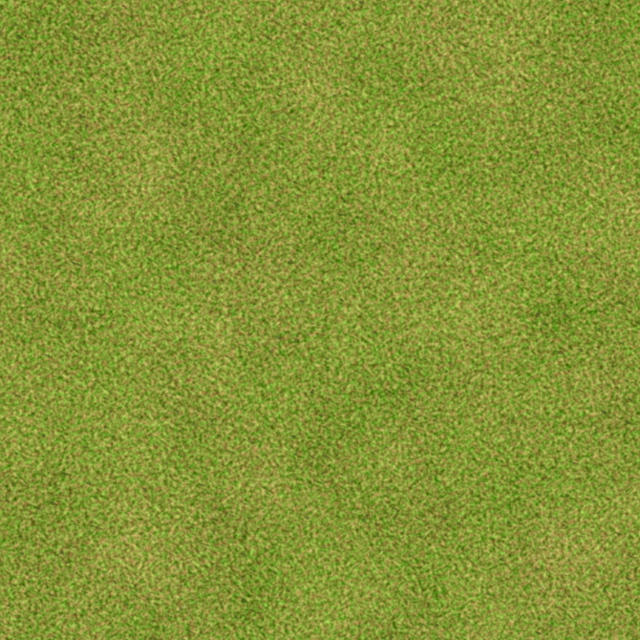
Reproduce this texture procedurally as a Shadertoy shader.

```glsl
// Closely mown lawn: fine green and straw blades with soft worn patches.

vec2 hashGradient(ivec2 cell, int seed) {
    uint h = uint(cell.x) * 1597334677u ^ uint(cell.y) * 3812015801u ^ uint(seed) * 2654435769u;
    h = (h ^ (h >> 16)) * 2246822519u;
    h = (h ^ (h >> 13)) * 3266489917u;
    h ^= h >> 16;
    float angle = 6.2831853 * float(h & 65535u) / 65536.0;
    return vec2(cos(angle), sin(angle));
}

float gradientNoise(vec2 p, int seed) {
    ivec2 cell = ivec2(floor(p));
    vec2 f = fract(p);
    vec2 w = f * f * f * (f * (f * 6.0 - 15.0) + 10.0);
    float a = dot(hashGradient(cell, seed), f);
    float b = dot(hashGradient(cell + ivec2(1, 0), seed), f - vec2(1, 0));
    float c = dot(hashGradient(cell + ivec2(0, 1), seed), f - vec2(0, 1));
    float d = dot(hashGradient(cell + ivec2(1, 1), seed), f - vec2(1, 1));
    return mix(mix(a, b, w.x), mix(c, d, w.x), w.y);
}

// Noise stretched along one direction, like short blades lying that way.
float bladeNoise(vec2 p, float angle, float density, int seed) {
    vec2 along = vec2(cos(angle), sin(angle));
    vec2 across = vec2(-along.y, along.x);
    return gradientNoise(vec2(dot(p, along) * 0.6, dot(p, across)) * density, seed);
}

void mainImage(out vec4 fragColor, in vec2 fragCoord) {
    vec2 uv = fragCoord / iResolution.y;

    // Blades lean one way or the other in small tufts.
    float lean = smoothstep(-0.3, 0.3, gradientNoise(uv * 38.0, 1));
    float blades = mix(bladeNoise(uv, 0.65, 190.0, 2), bladeNoise(uv, -0.6, 190.0, 3), lean);
    float crossing = bladeNoise(uv, 1.9, 165.0, 4);
    float grain = gradientNoise(uv * 225.0, 5);
    float light = blades * 0.85 + crossing * 0.55 + grain * 0.55;

    // Broad worn areas and smaller mottling.
    float worn = gradientNoise(uv * 4.5, 6) + 0.7 * gradientNoise(uv * 11.0, 7)
               + 0.5 * gradientNoise(uv * 27.0, 8);
    float shade = gradientNoise(uv * 7.0, 9) + 0.7 * gradientNoise(uv * 19.0, 10)
                + 0.6 * gradientNoise(uv * 48.0, 11);

    vec3 color = vec3(0.527, 0.587, 0.212);
    color += vec3(0.27, 0.26, 0.22) * light;
    color += vec3(0.045, 0.045, 0.03) * shade;

    // Straw against fresh green, blade by blade and patch by patch.
    float straw = bladeNoise(uv, 0.3, 155.0, 12) + 0.6 * gradientNoise(uv * 95.0, 13);
    color += vec3(0.13, -0.045, 0.07) * straw;
    color += vec3(0.05, 0.0, 0.035) * worn;

    // Sparse dark gaps and pale dry tips.
    float gap = smoothstep(0.32, 0.62, bladeNoise(uv, -0.4, 120.0, 14) - 0.12 * shade);
    float tip = smoothstep(0.33, 0.6, bladeNoise(uv, 0.8, 150.0, 15) + 0.12 * worn);
    color = mix(color, vec3(0.25, 0.29, 0.09), gap * 0.55);
    color = mix(color, vec3(0.74, 0.74, 0.46), tip * 0.45);

    fragColor = vec4(clamp(color, 0.0, 1.0), 1.0);
}
```
